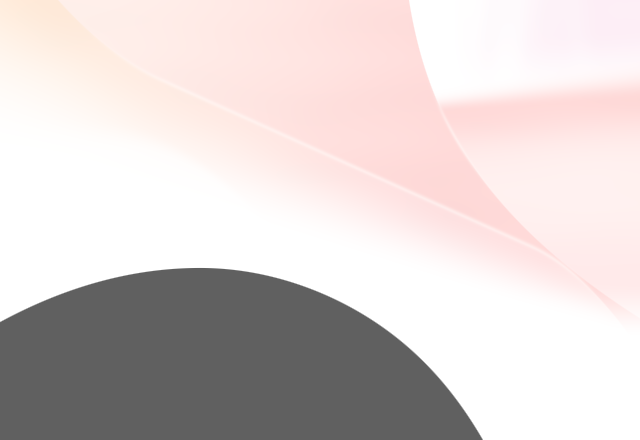
Reproduce this background procedurally as a Shadertoy shader.

```glsl
// Blush silk folds fading to white above a smooth dark grey hill.
#define HILL_PEAK vec2(0.3125, 0.391)
#define HILL_COLOR vec3(0.376)
#define BLUSH vec3(1.0, 0.855, 0.85)
#define PALE_BLUSH vec3(1.0, 0.945, 0.94)
#define PEACH vec3(1.0, 0.935, 0.895)
#define LAVENDER vec3(0.992, 0.935, 0.965)
#define FOLD_SHINE 0.55
#define SHINE_WIDTH 0.0045
#define MOTTLE 0.012

// Gradient noise
vec2 hashGradient(vec2 cell) {
    float angle = 6.2832 * fract(sin(dot(cell, vec2(127.1, 311.7))) * 43758.5);
    return vec2(cos(angle), sin(angle));
}

float gradientNoise(vec2 p) {
    vec2 cell = floor(p), f = fract(p);
    vec2 blend = f * f * f * (f * (f * 6.0 - 15.0) + 10.0);
    vec2 right = vec2(1.0, 0.0), up = vec2(0.0, 1.0);
    float low = mix(dot(hashGradient(cell), f),
                    dot(hashGradient(cell + right), f - right), blend.x);
    float high = mix(dot(hashGradient(cell + up), f - up),
                     dot(hashGradient(cell + 1.0), f - 1.0), blend.x);
    return mix(low, high, blend.y);
}

// Antialiased coverage of the side where d is positive
float cover(float d) {
    return clamp(0.5 + d / max(fwidth(d), 1e-5), 0.0, 1.0);
}

float gauss(float d, float width) {
    return exp(-d * d / (width * width));
}

// Curves: heights over x, and one x over height
float foldHeight(float x) {
    float left = max(0.25 - x, 0.0), right = max(x - 0.83, 0.0);
    return 0.770 - 0.654 * (x - 0.326) + 3.0 * left * left - 4.3 * right * right;
}

float ribbonEdge(float y) {
    float t = 1.0 - y;
    return 0.639 + t * (0.11 + t * (0.27 + 0.37 * t));
}

float hillHeight(float x) {
    float d = x - HILL_PEAK.x, d2 = d * d;
    float drop = d < 0.0 ? 1.26 : 1.58 + 11.0 * d2 * d2;
    return HILL_PEAK.y - drop * d2;
}

// Right panel: pale sky, soft pink crease, faint lower sheet
vec3 panelColor(vec2 uv) {
    float across = clamp((uv.x - 0.66) / 0.34, 0.0, 1.0);
    float h = uv.y - (0.742 + 0.033 * across);
    float streak = gradientNoise(vec2(uv.x * 24.0, uv.y * 3.0));
    float tint = smoothstep(0.08, 0.9, across + 0.2 * streak) * smoothstep(0.02, 0.16, h);
    vec3 sky = mix(vec3(1.0), LAVENDER, tint);
    vec3 sheet = mix(PALE_BLUSH, vec3(1.0, 0.915, 0.915), gauss(uv.y - 0.38, 0.09));
    float width = h > 0.0 ? mix(0.022, 0.05, across) : 0.085;
    return mix(h > 0.0 ? sky : sheet, BLUSH, gauss(h, width));
}

// Central ribbon: deepens towards its lower right tip
vec3 ribbonColor(vec2 uv) {
    float depth = smoothstep(0.1, 0.85, uv.x + 0.3 * (1.0 - uv.y));
    return mix(vec3(1.0, 0.94, 0.92), BLUSH, depth);
}

// Sheet under the fold: peach corner, blush right, fading to white
vec3 underColor(vec2 uv, float fold) {
    float fadeStart = 0.66 - 0.44 * uv.x;
    float amount = smoothstep(0.0, 1.0, (uv.y - fadeStart) / max(fold - fadeStart, 0.05));
    float veilX = max(uv.x - 0.17, 0.0);
    float veil = 0.69 - 3.3 * veilX * veilX;
    float veilSoft = mix(0.05, 0.015, smoothstep(0.0, 0.4, uv.x));
    amount *= mix(0.35, 1.0, smoothstep(-veilSoft, veilSoft, uv.y - veil));
    vec3 tint = mix(PEACH, vec3(1.0, 0.885, 0.885), smoothstep(0.1, 0.7, uv.x));
    tint = mix(tint, PALE_BLUSH, smoothstep(0.84, 0.98, uv.x));
    vec3 corner = vec3(0.0, 0.025, 0.06) * gauss(length(uv - vec2(0.0, 1.05)), 0.2);
    return mix(vec3(1.0), tint, amount) - corner;
}

void mainImage(out vec4 fragColor, in vec2 fragCoord) {
    vec2 uv = fragCoord / iResolution.xy;
    float fold = foldHeight(uv.x);
    float aboveFold = uv.y - fold;
    float beyondEdge = uv.x - ribbonEdge(uv.y);

    // Layered silk
    vec3 upper = mix(ribbonColor(uv), panelColor(uv), cover(beyondEdge));
    vec3 color = mix(underColor(uv, fold), upper, cover(aboveFold));
    float mottle = MOTTLE * gradientNoise(uv * vec2(5.0, 11.0));
    color += mottle * (1.0 - color.g) * 8.0;

    // Pale light along both folds
    float shine = gauss(aboveFold * 0.84, SHINE_WIDTH) * smoothstep(0.08, 0.3, uv.x);
    shine *= 1.0 - smoothstep(0.86, 0.97, uv.x);
    float rim = gauss(beyondEdge, 0.003) * gauss(uv.y - 0.69, 0.09);
    color = mix(color, vec3(1.0, 0.975, 0.965), FOLD_SHINE * max(shine, rim));

    // White floor on the far right, then the hill
    color = mix(vec3(1.0), color, smoothstep(0.23, 0.36, uv.y));
    color = mix(color, HILL_COLOR, cover(hillHeight(uv.x) - uv.y));
    fragColor = vec4(clamp(color, 0.0, 1.0), 1.0);
}
```
